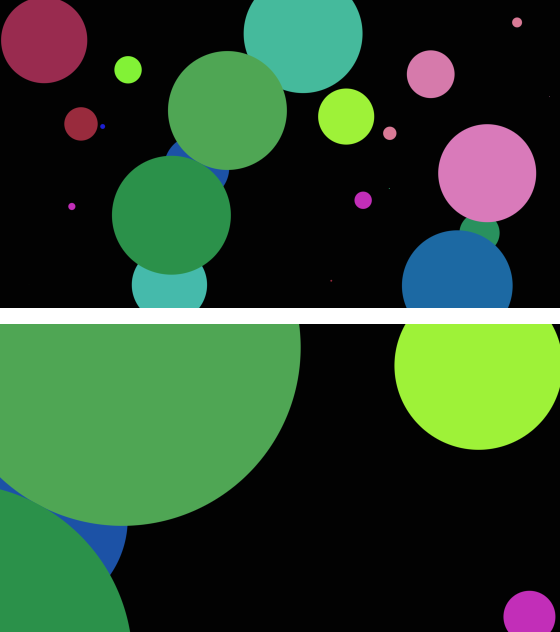
Top: the whole. Bottom: its middle third, enlarged.
This background is drawn by a Shadertoy shader. Its source:

```glsl
// Flat coloured discs of many sizes scattered and overlapping on black.

#define COLUMNS 6
#define ROWS 4
#define CELL_STRIDE 7      // coprime with the cell count: one disc per cell
#define FIRST_CELL 7
#define MAX_RADIUS 0.193   // in canvas heights
#define SIZE_GAIN 1.3      // above 1: several discs reach the largest size
#define SIZE_FALLOFF 2.5
#define JITTER 0.4         // in cells
#define MARGIN_Y 0.05
#define BACKGROUND vec3(0.008)

const int DISC_COUNT = COLUMNS * ROWS;

// Flat fills, ordered from the largest disc to the smaller ones.
const vec3 PALETTE[16] = vec3[16](
    vec3(0.17, 0.57, 0.29),  // green
    vec3(0.31, 0.65, 0.33),  // leaf
    vec3(0.27, 0.73, 0.61),  // mint
    vec3(0.11, 0.41, 0.64),  // ocean
    vec3(0.85, 0.48, 0.73),  // orchid
    vec3(0.60, 0.17, 0.31),  // crimson
    vec3(0.27, 0.73, 0.67),  // teal
    vec3(0.11, 0.32, 0.65),  // cobalt
    vec3(0.62, 0.95, 0.22),  // lime
    vec3(0.84, 0.48, 0.67),  // rose
    vec3(0.16, 0.57, 0.37),  // jade
    vec3(0.60, 0.17, 0.24),  // brick
    vec3(0.51, 0.95, 0.21),  // chartreuse
    vec3(0.11, 0.12, 0.83),  // blue
    vec3(0.76, 0.18, 0.72),  // magenta
    vec3(0.85, 0.48, 0.59)   // salmon
);

// Radius shrinks with rank and is clamped at the top.
float discRadius(int rank) {
    float remaining = 1.0 - float(rank) / float(DISC_COUNT);
    return MAX_RADIUS * min(1.0, SIZE_GAIN * pow(remaining, SIZE_FALLOFF));
}

// Shuffled grid cell plus a sine wobble, in canvas heights.
vec2 discCenter(int rank, float aspect) {
    int cell = (rank * CELL_STRIDE + FIRST_CELL) % DISC_COUNT;
    vec2 corner = vec2(cell % COLUMNS, cell / COLUMNS);
    vec2 wobble = sin(float(rank) * vec2(2.3, 4.1) + vec2(1.0, 5.0));
    vec2 place = (corner + 0.5 + JITTER * wobble) / vec2(COLUMNS, ROWS);
    place.y = mix(MARGIN_Y, 1.0 - MARGIN_Y, place.y);
    return place * vec2(aspect, 1.0);
}

// The smallest discs run back through the palette.
vec3 discColor(int rank) {
    return PALETTE[rank < 16 ? rank : 31 - rank];
}

void mainImage(out vec4 fragColor, in vec2 fragCoord) {
    vec2 point = fragCoord / iResolution.y;
    float aspect = iResolution.x / iResolution.y;
    float halfEdge = 0.7 / iResolution.y;

    // Paint small to large, so large discs cover small ones.
    vec3 color = BACKGROUND;
    for (int rank = DISC_COUNT - 1; rank >= 0; rank--) {
        float edge = length(point - discCenter(rank, aspect)) - discRadius(rank);
        color = mix(color, discColor(rank), smoothstep(halfEdge, -halfEdge, edge));
    }
    fragColor = vec4(color, 1.0);
}
```
